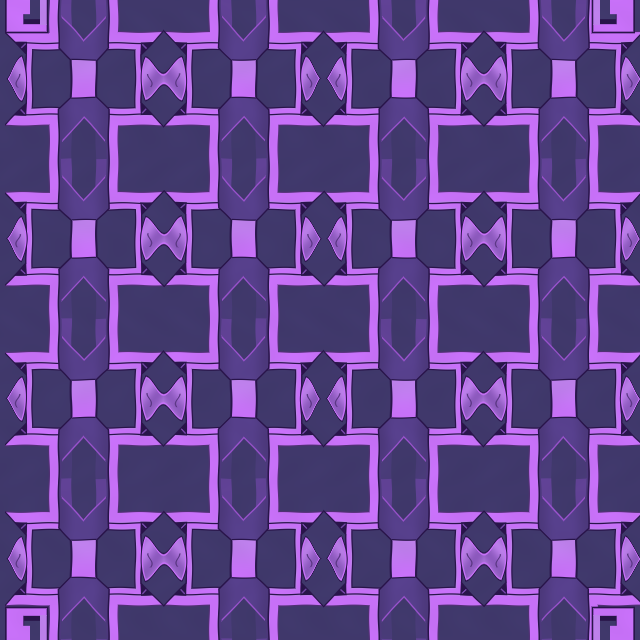
This pattern is drawn by a Shadertoy shader. Its source:

```glsl
const vec3 SLATE = vec3(.25, .22, .42);
const vec3 INK = vec3(.16, .08, .29);
const vec3 PLUM = vec3(.34, .25, .55);
const vec3 VIOLET = vec3(.45, .27, .65);
const vec3 ORCHID = vec3(.78, .44, .97);
const vec3 LILAC = vec3(.74, .50, .92);

float box(vec2 p, vec2 halfSize) {
    vec2 q = abs(p) - halfSize;
    return max(q.x, q.y);
}

// Canvas is 768 units high; edges blend over one screen pixel
void paint(inout vec3 col, vec3 tint, float d) {
    col = mix(col, tint, clamp(.5 - d * iResolution.y / 768., 0., 1.));
}

// Wide panel with a bevelled border
void panel(inout vec3 col, vec2 p) {
    paint(col, INK, box(p, vec2(67.5, 54)));
    paint(col, LILAC, box(p, vec2(66, 52.5)));
    paint(col, ORCHID, box(p, vec2(64.5, 51)));
    paint(col, VIOLET * .7, box(p, vec2(55, 40.5)));
    paint(col, SLATE, box(p, vec2(53.5, 39)));
}

// Paired small panels sharing one frame
void smallFrame(inout vec3 col, vec2 p) {
    paint(col, INK, box(p, vec2(70.5, 45)));
    paint(col, ORCHID, box(p, vec2(69, 43.5)));
    paint(col, LILAC, box(p, vec2(64, 37)));
    paint(col, INK, box(p, vec2(62.5, 35.5)));
    paint(col, SLATE, box(p, vec2(61, 34)));
}

// Necked column with a pointed inset
void column(inout vec3 col, vec2 p, float side) {
    float neck = abs(96. - p.y);
    float d = max(p.x - 29., (p.x - max(14., neck - 8.)) * .75);
    paint(col, INK, d - 1.8);
    paint(col, mix(PLUM, PLUM * .88, smoothstep(8., 30., p.x)), d);

    float chevron = (p.y + 1.08 * p.x - 50.) * .68;
    float inset = max(chevron, p.x - 27.);
    paint(col, mix(SLATE, PLUM, .4), inset);
    paint(col, mix(PLUM, VIOLET, .35), max(inset, side));
    paint(col, SLATE, max(inset, p.x - 14.5));
    paint(col, vec3(.6, .32, .8), max(abs(chevron) - .8, p.x - 26.));
}

// Diamond holding two lobes, joined at the waist or parted
void bowDiamond(inout vec3 col, vec2 p, float y, bool joined) {
    paint(col, INK, box(p, vec2(27.5, 44)));
    float diamond = (p.y + 1.05 * p.x - 56.) * .69;
    paint(col, VIOLET, max(abs(p.x - p.y + 16.) - 1.2, box(p, vec2(26, 42))));
    paint(col, INK, max(diamond - 1.5, p.x - 27.5));
    paint(col, SLATE, max(diamond, p.x - 26.));

    float rise = mix(joined ? 6. : -3., 26., smoothstep(0., 22., p.x));
    float lobe = max((p.y - rise) * .75, p.x + p.y * p.y * .008 - 27.);
    vec3 sheen = mix(LILAC, VIOLET, .35 + .3 * sin(y * .12 + p.x * .16));
    paint(col, INK, lobe - 1.2);
    paint(col, ORCHID, lobe);
    paint(col, sheen, lobe + 1.6);
    float fold = abs(p.x - 17. - 2.5 * sin(y * .28)) - .8;
    paint(col, VIOLET * .8, max(fold, abs(y + 2.) - 8.));
}

// Stepped bracket in each canvas corner
void cornerBracket(inout vec3 col, vec2 p) {
    paint(col, INK, box(p - vec2(32, 16), vec2(26, 24)));
    paint(col, ORCHID, box(p - vec2(32, 16), vec2(24, 22)));
    paint(col, INK, box(p - vec2(42, 12), vec2(14, 17)));
    paint(col, SLATE, box(p - vec2(40, 10), vec2(11, 13)));
    paint(col, ORCHID, box(p - vec2(29, 6), vec2(7, 11)));
    paint(col, LILAC, box(p - vec2(52, 12), vec2(4, 18)));
}

void mainImage(out vec4 fragColor, in vec2 fragCoord) {
    vec2 u = fragCoord / iResolution.y * 768.;
    vec2 canvas = u;
    // Slight hand-drawn wobble
    u += .5 * sin(u.yx * .11 + 2. * sin(u * .037));

    // Four by four cells, each centred on a wide panel
    vec2 grid = u - vec2(4.5, 1.5) + 96.;
    float columnId = floor(grid.x / 192.);
    vec2 p = mod(grid, 192.) - 96.;
    vec2 a = abs(p);
    vec2 far = 96. - a;
    float farY = mod(p.y, 192.) - 96.;

    vec3 col = SLATE;
    smallFrame(col, far);
    panel(col, a);
    column(col, vec2(far.x, a.y), p.y);
    bowDiamond(col, vec2(a.x, far.y), farY, mod(columnId, 2.) > .5);

    // Bright block in the neck of the column
    paint(col, INK, box(far, vec2(14.5, 23.5)));
    paint(col, mix(ORCHID, LILAC, smoothstep(-22., 22., farY)), box(far, vec2(14, 22)));

    // Plain left margin and corners
    paint(col, SLATE, canvas.x - 6.);
    cornerBracket(col, min(canvas, 768. - canvas));

    // Faint uneven tone
    col *= 1. + .015 * sin(u.x * .09 + 2. * sin(u.y * .05)) * sin(u.y * .07);
    fragColor = vec4(col, 1);
}
```
